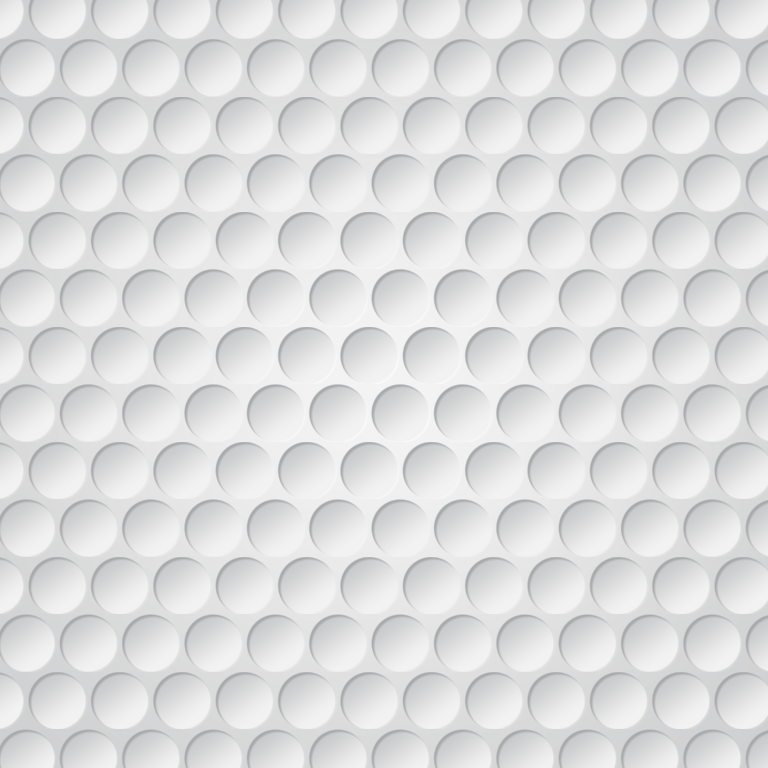
Reproduce this pattern procedurally as a Shadertoy shader.

```glsl
// Pale sheet of round dimples in staggered rows, lit from the lower right.
// Each dimple is a disc with a diagonal gradient and a soft crescent shadow
// on its upper left edge; the sheet itself dims from centre to corners.

const vec2 PITCH = vec2(0.0812, 0.07492);
const float RADIUS = 0.0372;

// Offset from the nearest dimple centre, in radii, with y pointing up.
vec2 dimpleOffset(vec2 p) {
    vec2 g = vec2(p.x - 0.0745, 1.0 - p.y - 0.0133) / PITCH;
    float row = round(g.y);
    float stagger = 0.5 * mod(row, 2.0);
    float dx = fract(g.x + stagger + 0.5) - 0.5;
    return vec2(dx, row - g.y) * PITCH / RADIUS;
}

// Slightly cool grey that turns neutral as it brightens.
vec3 coolGrey(float v) {
    return vec3(v) + vec3(-0.004, 0.0, 0.006) * smoothstep(0.93, 0.75, v);
}

void mainImage(out vec4 fragColor, in vec2 fragCoord) {
    vec2 p = fragCoord / iResolution.y;
    vec2 middle = 0.5 * iResolution.xy / iResolution.y;
    float pixel = 1.0 / (iResolution.y * RADIUS);

    vec2 q = dimpleOffset(p);
    float d = length(q);

    // Sheet with a radial falloff and a faint lit lip around each dimple
    float sheet = mix(0.955, 0.815, smoothstep(0.0, 0.72, length(p - middle)));
    float lit = dot(q, vec2(0.6, -0.8));
    sheet += 0.03 * smoothstep(1.12, 1.0, d) * smoothstep(0.2, 1.0, lit);

    // Bowl gradient, darkest at the upper left
    float bowl = mix(0.785, 0.95, smoothstep(-1.1, 0.85, lit));

    // Crescent cast by the upper left edge
    float crescent = smoothstep(0.94, 1.06, length(q - vec2(0.085, -0.08)));
    bowl = mix(bowl, 0.65, 0.9 * crescent);

    float inside = smoothstep(pixel, -pixel, d - 1.0);
    fragColor = vec4(coolGrey(mix(sheet, bowl, inside)), 1.0);
}
```
